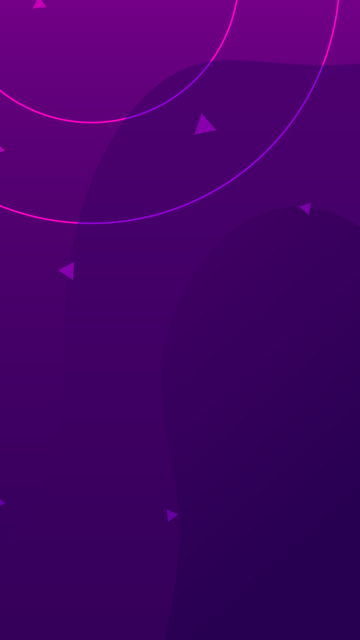
Reproduce this background procedurally as a Shadertoy shader.

```glsl
// Violet poster backdrop: a fading gradient under two dark rounded hills,
// with thin neon rings and scattered triangles. The hills are superellipse
// arches with wavy sides; lengths are in canvas widths, y runs down from the top.

// Positive inside an arch that continues straight down below its centre.
float arch(vec2 p, vec2 centre, vec2 axes, float power, float openRight) {
    vec2 q = (p - centre) / axes;
    q.x = mix(q.x, min(q.x, 0.0), openRight);
    float rise = pow(max(-q.y, 0.0), power);
    return (1.0 - sqrt(q.x * q.x + rise)) * axes.x;
}

// Signed distance to the sides of an equilateral triangle with one tip at +x.
float triangle(vec2 p, float radius) {
    return max(-p.x, 0.5 * p.x + 0.866 * abs(p.y)) - 0.5 * radius;
}

void mainImage(out vec4 fragColor, in vec2 fragCoord) {
    vec2 p = vec2(fragCoord.x, iResolution.y - fragCoord.y) / iResolution.x;
    float px = 0.75 / iResolution.x;
    float v = p.y * iResolution.x / iResolution.y;

    // Backdrop gradient
    vec3 col = vec3(0.15, 0.0, 0.32) + vec3(0.30, 0.0, 0.21) * exp(-1.75 * v);

    // Rear hill: rippled top, flaring left side
    vec2 rear = p;
    rear.x += 0.82 * pow(max(p.y - 0.926, 0.0), 3.0);
    rear.y -= 0.007 * (1.0 - cos(11.3 * max(p.x - 0.625, 0.0)));
    float rearMask = smoothstep(-px, px,
        arch(rear, vec2(0.625, 0.926), vec2(0.447, 0.759), 2.0, 1.0));
    col = mix(col, vec3(0.31, 0.0, 0.445) - vec3(0.105, 0.0, 0.095) * v, rearMask);

    // Front hill: darkens toward the lower right
    vec2 front = p;
    front.x -= 0.0243 * (1.0 - cos(7.34 * max(p.y - 1.053, 0.0)));
    float frontMask = smoothstep(-px, px,
        arch(front, vec2(0.829, 1.042), vec2(0.38, 0.468), 1.75, 0.0));
    float shade = clamp((v + 0.5 * (p.x - 0.5) - 0.45) / 0.6, 0.0, 1.0);
    col = mix(col, mix(vec3(0.245, 0.0, 0.383), vec3(0.152, 0.0, 0.318), shade), frontMask);

    // Concentric rings, pink in the open and violet over the rear hill
    vec3 neon = mix(vec3(1.0, 0.0, 0.75), vec3(0.56, 0.0, 0.82), rearMask);
    float fromCentre = length(p - vec2(0.2546, -0.0683));
    for (int i = 0; i < 2; i++) {
        float d = abs(fromCentre - 0.4086 - 0.2801 * float(i));
        col = mix(col, neon, 1.0 - smoothstep(0.0022 - px, 0.0022 + px, d));
        col += 0.05 * neon * exp(-d * 220.0);
    }

    // Scattered triangles: centre, radius, heading
    vec4 chips[7] = vec4[7](
        vec4(0.109, 0.0105, 0.022, -1.68), vec4(0.567, 0.350, 0.036, -1.77),
        vec4(-0.005, 0.414, 0.019, 0.25), vec4(0.190, 0.752, 0.029, 3.2),
        vec4(0.851, 0.578, 0.020, 3.34), vec4(-0.002, 1.396, 0.0175, 0.1),
        vec4(0.475, 1.431, 0.020, -0.1));
    for (int i = 0; i < 7; i++) {
        vec4 chip = chips[i];
        float c = cos(chip.w), s = sin(chip.w);
        vec2 q = p - chip.xy;
        q = vec2(c * q.x + s * q.y, c * q.y - s * q.x);
        float depth = 0.5 * chip.x + chip.y;
        vec3 tint = mix(vec3(0.78, 0.0, 0.72), vec3(0.53, 0.0, 0.67), smoothstep(0.3, 0.62, depth));
        tint = mix(tint, vec3(0.40, 0.0, 0.64), smoothstep(0.8, 1.3, depth));
        col = mix(col, tint, 1.0 - smoothstep(-px, px, triangle(q, chip.z)));
    }

    fragColor = vec4(col, 1.0);
}
```
